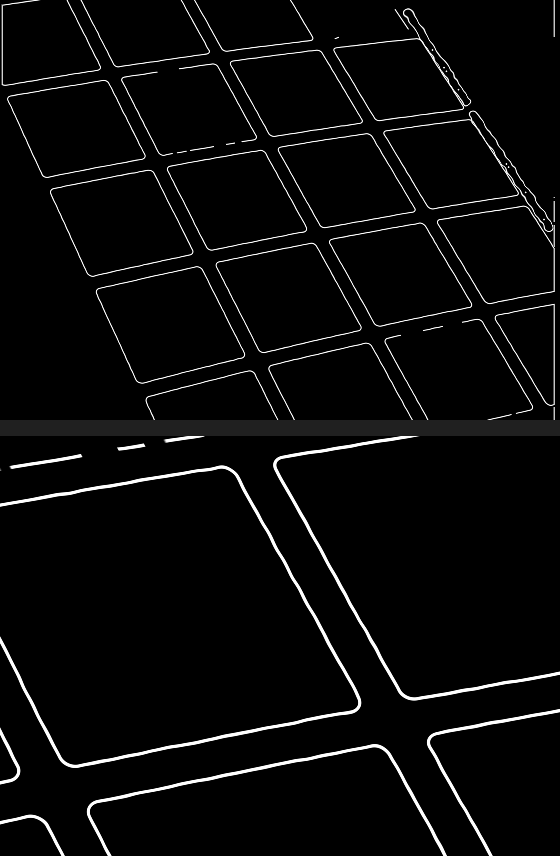
Top: the whole. Bottom: its middle third, enlarged.
Give the GLSL for this pattern, as a Shadertoy shader.

```glsl
float hash(vec2 p) {
    return fract(sin(dot(p, vec2(127.1, 311.7))) * 43758.5453);
}

float noise(vec2 p) {
    vec2 i = floor(p), f = fract(p);
    f = f * f * (3.0 - 2.0 * f);
    return mix(mix(hash(i), hash(i + vec2(1, 0)), f.x),
               mix(hash(i + vec2(0, 1)), hash(i + vec2(1, 1)), f.x), f.y);
}

// Canvas to tilted grid, with a slight lens bow across the rows
vec2 toGrid(vec2 p) {
    mat3 tilt = mat3(0.2749, -0.0321, 0.02898,
                     0.0940, 0.1984, -0.03507,
                     0.2648, 0.1753, 1.0);
    vec3 h = inverse(tilt) * vec3(p, 1.0);
    vec2 g = h.xy / h.z;
    g.y -= 0.011 * ((g.x - 1.0) * (g.x - 1.0) - 1.0);
    return g;
}

// Rounded pane, in grid units
float paneDistance(vec2 p) {
    vec2 q = abs(fract(toGrid(p)) - 0.5) - 0.40;
    return length(max(q, 0.0)) + min(max(q.x, q.y), 0.0) - 0.04;
}

float segmentDistance(vec2 p, vec2 a, vec2 b) {
    vec2 d = b - a;
    return length(p - a - d * clamp(dot(p - a, d) / dot(d, d), 0.0, 1.0));
}

float stroke(float d) {
    float px = 1.0 / iResolution.y;
    return 1.0 - smoothstep(0.0013 - 0.5 * px, 0.0013 + 0.5 * px, abs(d));
}

// Thin ragged loop with a few specks inside
float sliver(vec2 p, vec2 a, vec2 b, float radius) {
    float ragged = (noise(p * 75.0) - 0.5) * 0.006;
    float ink = stroke(segmentDistance(p, a, b) - radius + ragged);
    for (float i = 0.0; i < 4.0; i++) {
        vec2 speck = mix(a, b, 0.35 + 0.6 * hash(a + i));
        ink = max(ink, stroke(length(p - speck) - 0.0007));
    }
    return ink;
}

void mainImage(out vec4 fragColor, in vec2 fragCoord) {
    vec2 p = fragCoord / iResolution.y;
    p.y = 1.0 - p.y;
    vec2 g = toGrid(p);
    vec2 cell = floor(g), local = fract(g) - 0.5;

    // Pane distance rescaled to canvas units
    float e = 0.0005;
    float d = paneDistance(p);
    vec2 slope = vec2(paneDistance(p + vec2(e, 0)) - paneDistance(p - vec2(e, 0)),
                      paneDistance(p + vec2(0, e)) - paneDistance(p - vec2(0, e))) / (2.0 * e);
    d /= max(length(slope), 1.0);
    d += (noise(p * 90.0) - 0.5) * 0.0010;

    // Panes are cut off by the side margins
    float margin = abs(p.x - 0.6623) - 0.6571;
    float ink = stroke(max(d, margin));

    // Four columns by five rows, with the upper right one empty
    bool inside = cell.x >= -1.0 && cell.x <= 2.0 && cell.y >= -1.0 && cell.y <= 3.0;
    bool blank = cell == vec2(2, -1);
    ink *= float(inside && !blank);

    // Broken horizontal edges on the worn panes
    bool worn = cell == vec2(0, 0) || cell == vec2(1, 3);
    if (worn && abs(local.y) > 0.4 && abs(local.x) < 0.4) {
        float gap = local.y < 0.0 ? 0.48 : 0.28;
        float wear = noise(vec2(g.x * 16.0, cell.y * 7.0 + sign(local.y) * 3.0));
        ink *= smoothstep(gap - 0.03, gap + 0.03, wear);
    }

    // Ragged loops along the right side
    ink = max(ink, sliver(p, vec2(0.972, 0.031), vec2(1.111, 0.243), 0.0085));
    ink = max(ink, sliver(p, vec2(1.127, 0.274), vec2(1.307, 0.540), 0.0095));

    // Stray marks and pieces of the right margin
    ink = max(ink, stroke(segmentDistance(p, vec2(0.941, 0.023), vec2(0.972, 0.069))));
    ink = max(ink, stroke(segmentDistance(p, vec2(0.798, 0.092), vec2(0.806, 0.089))));
    bool piece = p.y < 0.087 || (p.y > 0.469 && p.y < 0.6 && fract(p.y * 17.0) > 0.12) || p.y > 0.97;
    ink = max(ink, stroke(p.x - 1.3194) * float(piece));

    fragColor = vec4(vec3(ink), 1.0);
}
```
